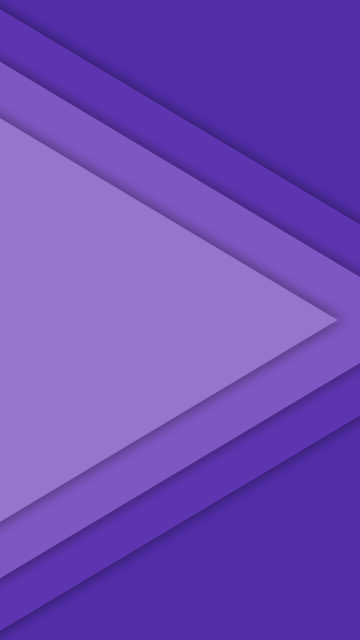
Give the GLSL for this background, as a Shadertoy shader.

```glsl
// Draws stacked purple paper wedges pointing right, each with a soft shadow.

const vec3 BACKDROP = vec3(0.318, 0.176, 0.659);
const vec3 OUTER    = vec3(0.369, 0.208, 0.694);
const vec3 MIDDLE   = vec3(0.494, 0.341, 0.761);
const vec3 INNER    = vec3(0.588, 0.459, 0.806);

const float SLOPE = 0.598;
const float SHADOW_RADIUS = 0.024;
const float SHADOW_STRENGTH = 0.5;

// Signed distances to the upper and lower edges, positive outside
vec2 wedgeEdges(vec2 p, float halfHeight) {
    vec2 rise = vec2(p.y, -p.y);
    return (rise + SLOPE * p.x - halfHeight) / sqrt(1.0 + SLOPE * SLOPE);
}

// Coverage of the wedge with its edges blurred by the given radius
float wedgeCoverage(vec2 edges, float radius) {
    vec2 inside = 1.0 - smoothstep(-radius, radius, edges);
    return inside.x * inside.y;
}

// Lays one wedge and its shadow over the colour below
vec3 layWedge(vec3 below, vec3 paper, vec2 p, float halfHeight, float pixel) {
    vec2 edges = wedgeEdges(p, halfHeight);
    float shadow = SHADOW_STRENGTH * wedgeCoverage(edges, SHADOW_RADIUS);
    float shape = wedgeCoverage(edges, 0.75 * pixel);
    return mix(below * (1.0 - shadow), paper, shape);
}

void mainImage(out vec4 fragColor, in vec2 fragCoord) {
    // Height is one unit; the origin is the middle of the left side
    float pixel = 1.0 / iResolution.y;
    vec2 p = fragCoord * pixel - vec2(0.0, 0.5);

    // Sheets from back to front
    vec3 color = BACKDROP;
    color = layWedge(color, OUTER, p, 0.4857, pixel);
    color = layWedge(color, MIDDLE, p, 0.4036, pixel);
    color = layWedge(color, INNER, p, 0.3155, pixel);

    fragColor = vec4(color, 1.0);
}
```
